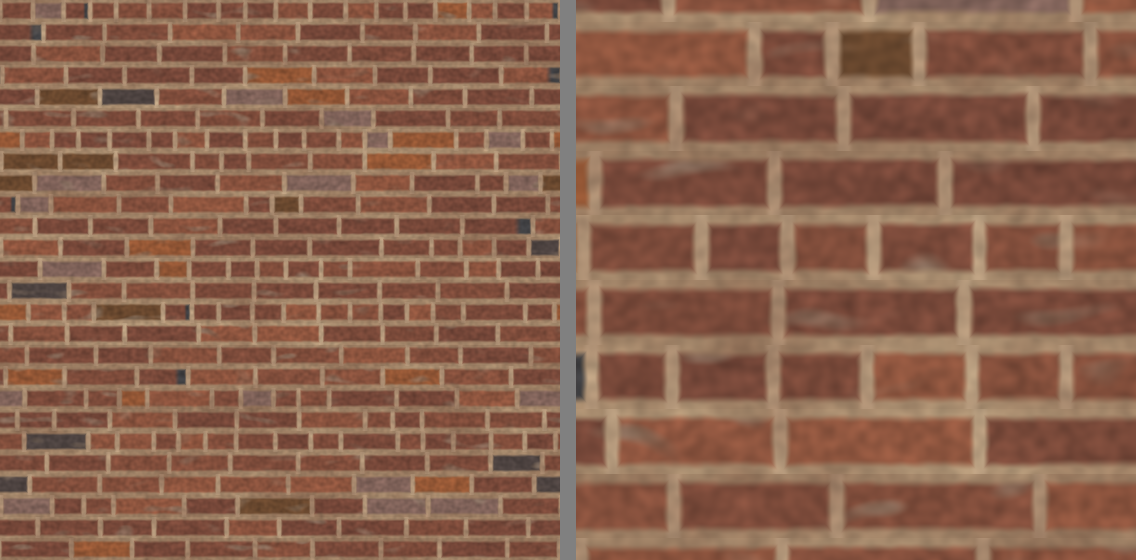
Left, the full canvas; right, a detail of the centre.
Give the GLSL for this texture, as a WebGL 1 fragment shader.

```glsl
precision highp float;
// Weathered red brick wall: 26 courses, about nine stretchers wide, with some
// courses of half-length headers. Joints are jittered per course, each brick is
// tinted by a hash, and periodic gradient noise adds grain, stains and wear.
uniform vec2 u_resolution;

const float COURSES = 26.0;
const float STRETCHERS = 9.0;

float hash(vec2 p) {
  return fract(sin(dot(p, vec2(127.1, 311.7))) * 43758.5);
}

vec2 gradient(vec2 node, vec2 period) {
  float angle = 6.2832 * hash(mod(node, period) + 0.37);
  return vec2(cos(angle), sin(angle));
}

// Gradient noise with the given number of cells over the unit square
float noise(vec2 uv, vec2 period) {
  vec2 p = uv * period, i = floor(p), f = p - i;
  vec2 u = f * f * f * (f * (f * 6.0 - 15.0) + 10.0);
  vec2 e = vec2(1.0, 0.0);
  float a = dot(gradient(i, period), f);
  float b = dot(gradient(i + e, period), f - e);
  float c = dot(gradient(i + e.yx, period), f - e.yx);
  float d = dot(gradient(i + 1.0, period), f - 1.0);
  return mix(mix(a, b, u.x), mix(c, d, u.x), u.y);
}

// Position of the joint at the left of a stretcher
float jointAt(float cell, float row) {
  return cell + 0.24 * hash(vec2(mod(cell, STRETCHERS), row + 3.0));
}

vec3 brickColor(vec2 id, float along) {
  float tint = hash(id + 11.3);
  float kind = hash(id + 47.9);
  vec3 color = mix(vec3(0.455, 0.275, 0.22), vec3(0.56, 0.335, 0.245), tint * tint);
  vec3 orange = vec3(0.59, 0.345, 0.20);
  vec3 mauve = vec3(0.50, 0.385, 0.35);
  vec3 umber = vec3(0.41, 0.28, 0.18);
  vec3 charcoal = vec3(0.30, 0.26, 0.25);
  color = mix(color, orange, 0.8 * step(0.86, kind));
  color = mix(color, mauve, step(0.91, kind));
  color = mix(color, umber, step(0.95, kind));
  color = mix(color, charcoal, step(0.972, kind));
  // A few bricks have one burnt end
  float burnt = step(kind, 0.025) * smoothstep(0.72, 0.84, along);
  return mix(color, vec3(0.25, 0.25, 0.26), burnt);
}

void main() {
  vec2 uv = gl_FragCoord.xy / u_resolution;

  // Course and stretcher
  float row = floor(uv.y * COURSES);
  float up = fract(uv.y * COURSES);
  float x = uv.x * STRETCHERS + 0.5 * mod(row, 2.0) + 0.35 * hash(vec2(row, 5.7));
  float cell = floor(x);
  if (x < jointAt(cell, row)) cell -= 1.0;
  float left = jointAt(cell, row);
  float right = jointAt(cell + 1.0, row);

  // Header courses and odd stretchers split in two
  float headerCourse = step(abs(abs(mod(row, 14.0) - 8.0) - 3.0), 0.5);
  float mixedCourse = step(abs(row - 13.0), 0.5);
  float splitChance = 0.07 + 0.83 * headerCourse + 0.4 * mixedCourse;
  vec2 id = vec2(mod(cell, STRETCHERS), row);
  if (hash(id + 71.0) < splitChance) {
    float middle = mix(left, right, 0.44 + 0.12 * hash(id + 23.0));
    if (x < middle) {
      right = middle;
    } else {
      left = middle;
      id.x += 0.5;
    }
  }

  // Noise layers
  float grain = noise(uv, vec2(128.0));
  float speckle = noise(uv + 0.31, vec2(90.0, 110.0));
  float patches = noise(uv, vec2(36.0, 52.0));
  float weather = noise(uv, vec2(8.0, 13.0));

  // Soft brick outline with uneven edges
  float sideways = min(x - left, right - x) / STRETCHERS;
  float upright = min(up, 1.0 - up) / COURSES;
  float edge = min(sideways * 1.25, upright) + 0.0016 * patches + 0.001 * grain;
  float brickMask = smoothstep(0.0028, 0.0088, edge);

  // Brick face with pale lime stains
  vec3 brick = brickColor(id, (x - left) / (right - left));
  brick *= 1.0 + 0.13 * grain + 0.13 * speckle + 0.12 * patches;
  float stain = smoothstep(0.22, 0.55, noise(uv + 0.17, vec2(19.0, 44.0)));
  float stainAmount = stain * (0.2 + 0.6 * hash(id + 5.0));
  brick = mix(brick, vec3(0.54, 0.46, 0.39) + 0.12 * speckle, stainAmount);

  // Sandy mortar, dirty in places and freshly pale in others
  float pale = 0.5 + 0.7 * weather + 0.55 * patches + 0.4 * (hash(vec2(row, 9.0)) - 0.5);
  vec3 mortar = mix(vec3(0.56, 0.435, 0.34), vec3(0.68, 0.575, 0.455), clamp(pale, 0.0, 1.3));
  mortar += 0.05 * smoothstep(0.006, 0.002, sideways);
  mortar *= 1.0 + 0.1 * grain + 0.1 * speckle;

  gl_FragColor = vec4(mix(mortar, brick, brickMask), 1.0);
}
```
